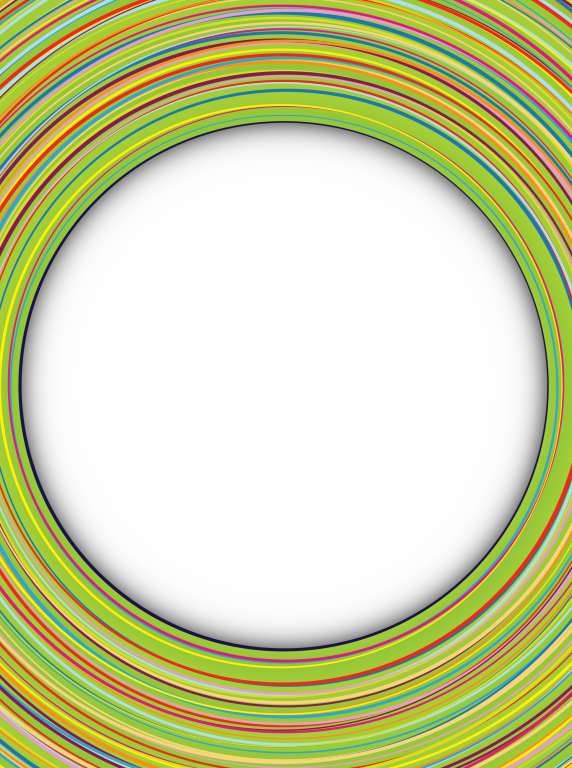
A WebGL 1 fragment shader for this background:

```glsl
precision highp float;
// A white disc with a soft inner shadow and a navy rim, set on lime green.
// Around it a loop draws many thin coloured rings, each slightly off centre
// and of varying thickness, so that neighbouring lines cross and separate.

uniform vec2 u_resolution;

const int RING_COUNT = 55;
const float PALETTE_SIZE = 11.0;
const vec2 DISC_CENTER = vec2(0.4965, 0.668);
const float DISC_RADIUS = 0.4615;
const vec3 LIME = vec3(0.58, 0.78, 0.22);
const vec3 FRESH_GREEN = vec3(0.65, 0.81, 0.21);
const vec3 NAVY = vec3(0.10, 0.08, 0.28);
const vec3 PAPER = vec3(0.995);

vec3 ringColor(float k) {
  if (k < 0.5) return vec3(0.18, 0.65, 0.82);  // cyan
  if (k < 1.5) return vec3(0.88, 0.10, 0.48);  // magenta
  if (k < 2.5) return vec3(1.00, 0.94, 0.03);  // yellow
  if (k < 3.5) return vec3(0.10, 0.47, 0.69);  // blue
  if (k < 4.5) return vec3(0.93, 0.16, 0.10);  // red
  if (k < 5.5) return vec3(0.68, 0.87, 0.93);  // pale blue
  if (k < 6.5) return vec3(0.90, 0.62, 0.77);  // lilac
  if (k < 7.5) return vec3(0.84, 0.87, 0.13);  // yellow green
  if (k < 8.5) return vec3(0.52, 0.10, 0.34);  // plum
  if (k < 9.5) return vec3(0.98, 0.83, 0.48);  // peach
  return vec3(0.97, 0.56, 0.10);               // orange
}

float hash(float n) {
  return fract(sin(n * 12.9898) * 43758.5);
}

// Coverage of a circular line whose thickness swells and thins by angle.
float ringMask(vec2 p, vec2 center, float radius, float width, float phase, float px) {
  vec2 q = p - center;
  float swell = 0.75 + 0.35 * sin(atan(q.y, q.x) + phase);
  float edge = abs(length(q) - radius) - 0.5 * width * swell;
  return 1.0 - smoothstep(-0.7 * px, 0.7 * px, edge);
}

// Broad, soft green bands beneath the lines.
vec3 greenGround(vec2 p) {
  float r = length(p - vec2(0.012, -0.008));
  return mix(LIME, FRESH_GREEN, 0.5 + 0.5 * sin(r * 75.0 + 1.2 * p.x));
}

vec3 drawRings(vec3 color, vec2 p, float px) {
  for (int i = 0; i < RING_COUNT; i++) {
    float n = float(i);
    float outer = step(2.5, n);  // leaves a green gap after three lines
    float cycle = floor(n / PALETTE_SIZE);
    float hue = mod(n * (1.0 + cycle), PALETTE_SIZE);
    float direction = 2.4 * n - 1.57;
    vec2 center = (0.005 + 0.00025 * n) * vec2(cos(direction), sin(direction));
    float radius = 0.478 + 0.0068 * n + outer * (0.02 + 0.004 * hash(n));
    float width = 0.0045 + 0.0025 * hash(n + 7.0) * outer;
    float mask = ringMask(p, center, radius, width, 6.28 * hash(n + 3.0), px);
    color = mix(color, ringColor(hue), mask);
  }
  return color;
}

// White disc, shaded inwards from its edge, then outlined.
vec3 drawDisc(vec3 color, vec2 p, float px) {
  float d = length(p) - DISC_RADIUS;
  float shade = 0.48 * exp(-pow(max(-d, 0.0) / 0.022, 1.3));
  color = mix(color, PAPER * (1.0 - shade), 1.0 - smoothstep(-px, px, d));
  float rim = ringMask(p, vec2(0.0), DISC_RADIUS, 0.0055, 4.0, px);
  return mix(color, NAVY, rim);
}

void main() {
  float px = 1.0 / u_resolution.x;
  vec2 p = gl_FragCoord.xy * px - DISC_CENTER;
  vec3 color = greenGround(p);
  color = drawRings(color, p, px);
  color = drawDisc(color, p, px);
  gl_FragColor = vec4(color, 1.0);
}
```
